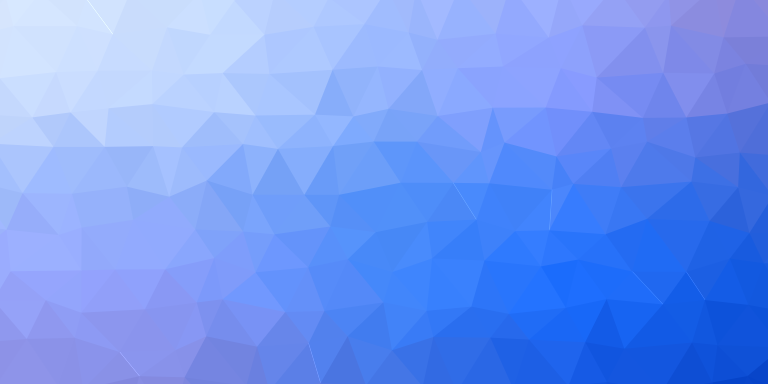
Reproduce this background procedurally as a Shadertoy shader.

```glsl
// Low-poly mesh of flat triangles, from pale sky blue at upper left to deep blue at lower right.

const vec2  CELL        = vec2(0.122, 0.102);  // mesh spacing, in canvas heights
const vec2  JITTER      = vec2(0.56, 0.46);    // vertex scatter, in cells
const float TINT_SHIFT  = 0.05;                // how far a facet's colour sample strays
const float SHADE_RANGE = 0.025;               // facet brightness variation
const float SEAM_RARITY = 0.982;               // higher means fewer light seams
const float SEAM_WIDTH  = 0.0014;
const float SEAM_LIGHT  = 0.13;

// Colour ramps, left to right, from the top edge to the bottom edge.
const vec3 TOP[5] = vec3[5](vec3(.85, .91, 1.), vec3(.80, .88, 1.),
    vec3(.65, .75, 1.), vec3(.59, .66, .99), vec3(.55, .53, .85));
const vec3 UPPER[5] = vec3[5](vec3(.81, .88, 1.), vec3(.74, .83, 1.),
    vec3(.55, .69, .99), vec3(.51, .59, 1.), vec3(.44, .48, .85));
const vec3 MIDDLE[5] = vec3[5](vec3(.63, .74, .99), vec3(.55, .68, .98),
    vec3(.33, .57, .97), vec3(.25, .50, .98), vec3(.20, .39, .85));
const vec3 LOWER[5] = vec3[5](vec3(.60, .66, 1.), vec3(.55, .62, .99),
    vec3(.25, .52, .98), vec3(.11, .43, 1.), vec3(.07, .35, .88));
const vec3 BOTTOM[5] = vec3[5](vec3(.54, .55, .88), vec3(.51, .54, .88),
    vec3(.25, .44, .88), vec3(.08, .34, .88), vec3(.02, .26, .78));

vec2 hash22(vec2 p) {
    vec3 q = fract(p.xyx * vec3(.1031, .1030, .0973));
    q += dot(q, q.yzx + 33.33);
    return fract((q.xx + q.yz) * q.zy);
}

vec3 ramp(vec3 stops[5], float t) {
    t = clamp(t, 0.0, 1.0) * 4.0;
    int k = min(int(t), 3);
    return mix(stops[k], stops[k + 1], t - float(k));
}

vec3 gradientField(vec2 uv) {
    vec3 column[5] = vec3[5](ramp(TOP, uv.x), ramp(UPPER, uv.x),
        ramp(MIDDLE, uv.x), ramp(LOWER, uv.x), ramp(BOTTOM, uv.x));
    return ramp(column, 1.0 - uv.y);
}

// Staggered lattice point with random scatter.
vec2 meshVertex(vec2 id) {
    vec2 stagger = vec2(0.5 * mod(id.y, 2.0), 0.0);
    return (id + stagger + (hash22(id + 47.0) - 0.5) * JITTER) * CELL;
}

// Signed distance to the line a-b, positive on its left.
float sideDistance(vec2 p, vec2 a, vec2 b) {
    vec2 e = b - a;
    return dot(p - a, vec2(-e.y, e.x)) / length(e);
}

// Adds one counter-clockwise facet: rgb is weighted colour, a is coverage.
void addFacet(inout vec4 sum, vec2 p, vec2 a, vec2 b, vec2 c, vec2 seed) {
    float pixel = 1.0 / iResolution.y;
    float edgeAB = sideDistance(p, a, b);
    float inside = min(edgeAB, min(sideDistance(p, b, c), sideDistance(p, c, a)));
    float cover = clamp(0.5 + inside / pixel, 0.0, 1.0);
    if (cover <= 0.0) return;

    vec2 rnd = hash22(seed);
    vec2 center = (a + b + c) / 3.0 + (rnd - 0.5) * 2.0 * TINT_SHIFT;
    vec3 color = gradientField(center * iResolution.y / iResolution.xy);
    color += (hash22(seed + 9.0).x - 0.5) * SHADE_RANGE;

    // Rare light seam along one edge.
    float seam = 1.0 - smoothstep(0.0, max(SEAM_WIDTH, pixel), abs(edgeAB));
    color += SEAM_LIGHT * seam * step(SEAM_RARITY, rnd.y);
    sum += vec4(color, 1.0) * cover;
}

void mainImage(out vec4 fragColor, in vec2 fragCoord) {
    vec2 p = fragCoord / iResolution.y;
    vec2 home = floor(p / CELL);
    vec4 sum = vec4(0.0);

    // Each nearby quad is split along its shorter diagonal.
    // Quads lean right, so the search reaches further to the left.
    for (int j = -2; j <= 1; j++)
    for (int i = -3; i <= 1; i++) {
        vec2 id = home + vec2(i, j);
        float lean = mod(id.y, 2.0);
        vec2 a = meshVertex(id);
        vec2 b = meshVertex(id + vec2(1.0, 0.0));
        vec2 c = meshVertex(id + vec2(1.0 + lean, 1.0));
        vec2 d = meshVertex(id + vec2(lean, 1.0));
        vec2 seed = id * 2.0 + 101.0;
        if (distance(a, c) < distance(b, d)) {
            addFacet(sum, p, a, b, c, seed);
            addFacet(sum, p, c, d, a, seed + 1.0);
        } else {
            addFacet(sum, p, b, d, a, seed);
            addFacet(sum, p, d, b, c, seed + 1.0);
        }
    }
    fragColor = vec4(clamp(sum.rgb / max(sum.a, 1e-4), 0.0, 1.0), 1.0);
}
```
